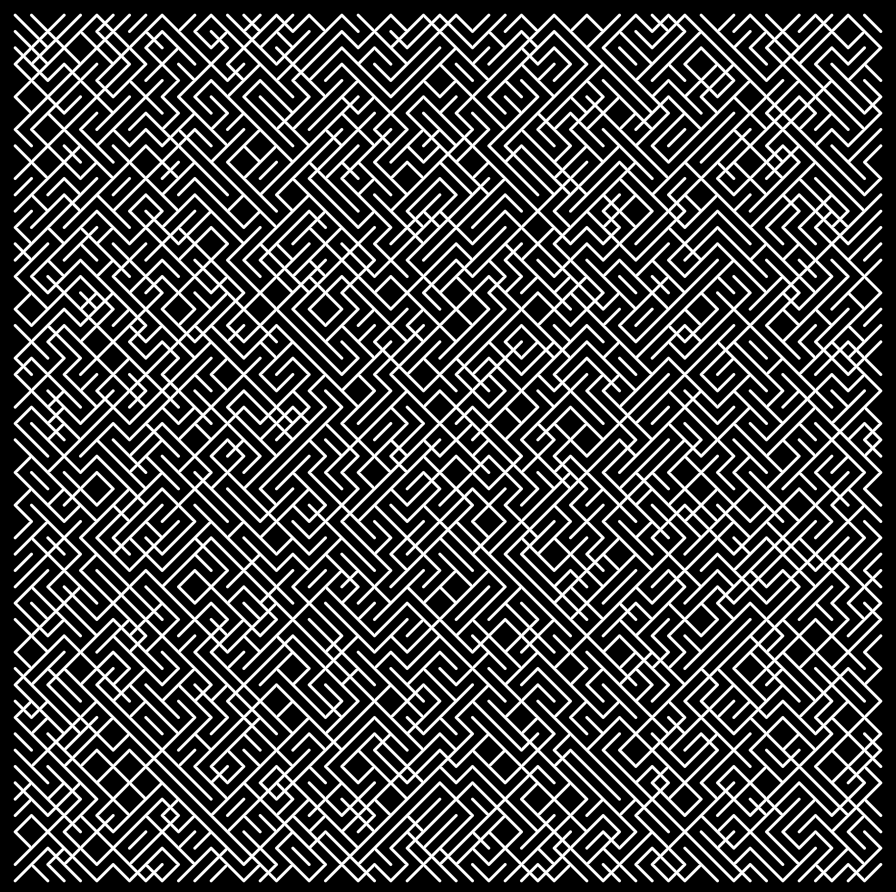
This pattern is drawn by a Shadertoy shader. Its source:

```glsl
// Maze of white diagonal strokes on black, with some cells crossed both ways.

// Sine-free hash of a cell index, 0 to 1.
float hash(vec2 cell) {
    vec3 p = fract(vec3(cell.xyx) * vec3(0.1031, 0.1030, 0.0973));
    p += dot(p, p.yzx + 33.33);
    return fract((p.x + p.y) * p.z);
}

// Distance to a round-capped segment from a to b.
float segment(vec2 p, vec2 a, vec2 b) {
    vec2 ab = b - a;
    return length(p - a - ab * clamp(dot(p - a, ab) / dot(ab, ab), 0.0, 1.0));
}

// Distance to the stroke, or the cross, of one unit cell.
float cellStrokes(vec2 p, float pick) {
    float falling = segment(p, vec2(0.0), vec2(1.0));
    float rising = segment(p, vec2(0.0, 1.0), vec2(1.0, 0.0));
    if (pick < 0.12) return min(falling, rising);
    return pick < 0.56 ? falling : rising;
}

void mainImage(out vec4 fragColor, in vec2 fragCoord) {
    const float cellCount = 53.0;
    float cellSize = iResolution.x * 14.0 / 768.0;
    float margin = 0.5 * (iResolution.x - cellCount * cellSize);

    // Cell units, counted from the top left corner of the maze.
    vec2 fromTop = vec2(fragCoord.x, iResolution.y - fragCoord.y);
    vec2 p = (fromTop - margin) / cellSize;

    // Neighbours are included so that caps reach across cell borders.
    float dist = 1.0;
    for (int y = -1; y <= 1; y++) {
        for (int x = -1; x <= 1; x++) {
            vec2 cell = floor(p) + vec2(x, y);
            bool inside = all(greaterThanEqual(cell, vec2(0.0)))
                       && all(lessThan(cell, vec2(cellCount)));
            if (inside) dist = min(dist, cellStrokes(p - cell, hash(cell + 7.0)));
        }
    }

    // Edge softness is about one pixel.
    float edge = 0.7 / cellSize;
    float ink = 1.0 - smoothstep(-edge, edge, dist - 0.09);
    fragColor = vec4(vec3(ink), 1.0);
}
```
